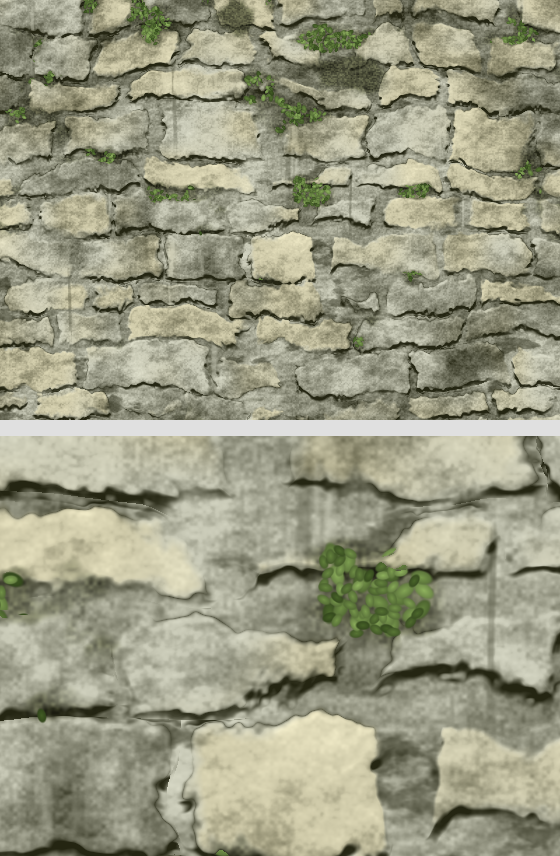
Top, the full canvas; bottom, a detail of the centre.
This texture is drawn by a Shadertoy shader. Its source:

```glsl
float hash(vec2 p) { return fract(sin(dot(p, vec2(127.1, 311.7))) * 43758.5453); }

float noise(vec2 p) {
    vec2 i = floor(p), f = fract(p);
    f = f * f * (3.0 - 2.0 * f);
    return mix(mix(hash(i), hash(i + vec2(1, 0)), f.x),
               mix(hash(i + vec2(0, 1)), hash(i + vec2(1, 1)), f.x), f.y);
}

float fbm(vec2 p) {
    float sum = 0.0, amp = 0.5;
    for (int i = 0; i < 5; i++) {
        sum += amp * noise(p);
        p = mat2(1.6, 1.2, -1.2, 1.6) * p + 3.7;
        amp *= 0.5;
    }
    return sum;
}

// Rough courses of blocks: signed distance to the block, and its seed
vec2 stone(vec2 p) {
    p += 0.05 * (vec2(noise(p * 5.0), noise(p * 5.0 + 40.0)) - 0.5);
    p += 0.02 * (vec2(noise(p * 24.0 + 7.0), noise(p * 24.0 + 70.0)) - 0.5);
    float chips = 0.012 * (noise(p * 50.0) - 0.5) + 0.009 * (noise(p * 120.0) - 0.5);
    float y = 12.5 * p.y - 2.0 * p.y * p.y + 0.15 * sin(p.y * 23.0);
    float slope = 12.5 - 4.0 * p.y + 3.45 * cos(p.y * 23.0);
    float row = floor(y);
    float width = mix(0.17, 0.3, hash(vec2(row, 3.0)));
    float x = p.x / width + 9.0 * hash(vec2(row, 8.0));
    float c = floor(x);
    if (x < c + 0.5 * hash(vec2(c, row))) c -= 1.0;
    float left = c + 0.5 * hash(vec2(c, row));
    float right = c + 1.0 + 0.5 * hash(vec2(c + 1.0, row));
    float seed = hash(vec2(c, row + 17.0));
    vec2 halfSize = 0.5 * vec2((right - left) * width, 1.0 / slope);
    halfSize -= vec2(0.004 + 0.008 * seed, 0.003 + 0.009 * hash(vec2(c, row + 31.0)));
    vec2 q = vec2((x - 0.5 * (left + right)) * width, (fract(y) - 0.5) / slope);
    q = abs(q) - halfSize + 0.014;
    float d = length(max(q, 0.0)) + min(max(q.x, q.y), 0.0) - 0.014;
    d += 0.022 * smoothstep(0.55, 0.85, noise(p * 6.0 + 11.0));
    return vec2(d + chips, seed);
}

float relief(vec2 p) {
    float ledges = abs(fbm(p * vec2(14, 24) + 30.0) - 0.48);
    return 0.006 * (1.0 - smoothstep(-0.008, 0.004, stone(p).x)) + 0.017 * fbm(p * 32.0) + 0.02 * ledges;
}

float blob(vec2 p, vec2 centre, vec2 scale) {
    p = (p - centre) * scale;
    return exp(-dot(p, p));
}

// How likely plants are to root here
float growth(vec2 p) {
    float g = noise(p * vec2(8, 11) + 5.0) - 0.2 * (1.0 - smoothstep(0.25, 0.5, p.y));
    g += 0.35 * blob(p, vec2(0.7, 0.6), vec2(15, 7));
    g += 0.35 * blob(p, vec2(0.79, 0.9), vec2(7, 24));
    g += 0.35 * (noise(p * 42.0) - 0.5);
    return g + 0.3 * blob(p, vec2(0.36, 0.92), vec2(35, 10));
}

vec3 addLeaves(vec3 col, vec2 p, float scale, float inset) {
    for (int j = -1; j <= 1; j++)
    for (int i = -1; i <= 1; i++) {
        vec2 cell = floor(p * scale) + vec2(i, j);
        float pick = hash(cell + 5.3), tint = hash(cell + 9.1);
        vec2 centre = (cell + vec2(hash(cell), hash(cell + 2.7))) / scale;
        float density = smoothstep(0.84, 0.98, growth(centre) - 0.3 * inset);
        float a = 6.283 * hash(cell + 13.9);
        vec2 q = mat2(cos(a), -sin(a), sin(a), cos(a)) * (p - centre) * scale;
        float leaf = 1.0 - length(q * vec2(1.3, 2.1));
        vec3 green = mix(vec3(0.22, 0.31, 0.12), vec3(0.5, 0.62, 0.33), tint);
        if (length(centre - vec2(0.65, 0.53)) < 0.03 && tint > 0.65) green = vec3(0.85, 0.8, 0.25);
        col = mix(col, green * (0.8 + 0.35 * leaf), smoothstep(0.0, 0.35, leaf) * step(pick + 0.1, density));
    }
    return col;
}

void mainImage(out vec4 fragColor, in vec2 fragCoord) {
    vec2 p = fragCoord / iResolution.y;
    vec2 block = stone(p);
    float d = block.x;
    // Mortar is smeared over some block edges
    float smear = 0.003 + 0.012 * smoothstep(0.45, 0.75, noise(p * 8.0 + 50.0));
    float face = 1.0 - smoothstep(-smear, 0.003, d);
    float grain = noise(p * 300.0) - 0.5;
    float pits = fbm(p * 55.0 + 15.0) - 0.48;

    // Pitted stone and combed mortar
    float stoneTone = 0.71 + 0.16 * (block.y - 0.5) + 0.55 * (fbm(p * 12.0) - 0.48) + 0.3 * pits;
    float combed = noise(p * vec2(30, 150) + 4.0 * noise(p * 9.0));
    float mortarTone = 0.63 + 0.13 * (combed - 0.5) + 0.55 * (fbm(p * 10.0 + 20.0) - 0.48) + 0.2 * pits;
    float tone = mix(mortarTone, stoneTone, face) + 0.13 * grain;
    float light = (relief(p) - relief(p + vec2(-0.002, 0.004))) / 0.0045;
    tone += 0.13 * clamp(light, -1.8, 1.3);

    // Streaks washed down the wall
    for (int i = 0; i < 14; i++) {
        vec2 id = vec2(i, 4.0);
        float x = 1.333 * hash(id) + 0.006 * (noise(vec2(p.y * 12.0, id.x)) - 0.5);
        float top = 0.15 + 0.85 * hash(id + 6.0);
        float size = mix(0.002, 0.011, pow(hash(id + 2.0), 2.0));
        float run = smoothstep(top - 0.27, top - 0.15, p.y) * (1.0 - smoothstep(top - 0.03, top, p.y));
        float streak = run * (1.0 - smoothstep(size * 0.4, size + 0.002, abs(p.x - x)));
        streak *= smoothstep(0.15, 0.6, noise(p * vec2(120, 25)));
        tone = mix(tone, hash(id + 9.0) > 0.4 ? 0.83 : 0.4, 0.5 * streak);
    }

    // Weathering, broken cracks and shadows under the blocks
    tone -= 0.2 * smoothstep(0.5, 0.9, fbm(p * 4.0 + 8.0) + 0.25 * smoothstep(0.65, 1.0, p.y));
    float under = smoothstep(0.001, 0.006, d - stone(p + vec2(0.0, 0.008)).x);
    under *= smoothstep(-0.003, 0.002, d) * (1.0 - smoothstep(0.004, 0.013, d));
    tone *= 1.0 - 0.75 * under * smoothstep(0.35, 0.6, fbm(p * 12.0 + 2.0) + 0.05);
    float crack = exp(-abs(d) / 0.002) * smoothstep(0.5, 0.75, noise(p * 17.0));
    tone *= 1.0 - 0.5 * crack;
    float hollow = smoothstep(0.6, 0.72, fbm(p * vec2(16, 28) + 60.0));
    tone *= 1.0 - 0.4 * hollow * (1.0 - 0.6 * face);

    // Cool grey lime, with some warmer blocks
    tone = min(tone, 0.78 + 0.4 * (tone - 0.78));
    float warm = face * smoothstep(0.35, 0.75, 0.6 * block.y + 0.5 * noise(p * 10.0 + 33.0));
    vec3 col = max(tone, 0.14) + vec3(0.0, 0.004, -0.07);
    col += warm * tone * vec3(0.03, 0.0, -0.07);

    // Dark moss in damp hollows
    float damp = blob(p, vec2(0.83, 0.83), vec2(7, 15)) + blob(p, vec2(0.57, 0.95), vec2(17, 20));
    float moss = smoothstep(0.45, 0.75, damp + 0.9 * (fbm(p * 16.0) - 0.48));
    float inset = smoothstep(0.0, 0.025, -d);
    moss = max(moss, 0.8 * smoothstep(0.7, 0.92, growth(p) - 0.3 * inset));
    vec3 mossColour = vec3(0.31, 0.32, 0.22) * (0.8 + 0.9 * (tone - 0.45) + 0.6 * grain);
    col = mix(col, mossColour, 0.85 * moss);

    col = addLeaves(col, p, 75.0, inset);
    col = addLeaves(col, p + 0.003, 115.0, inset);
    fragColor = vec4(col, 1.0);
}
```
